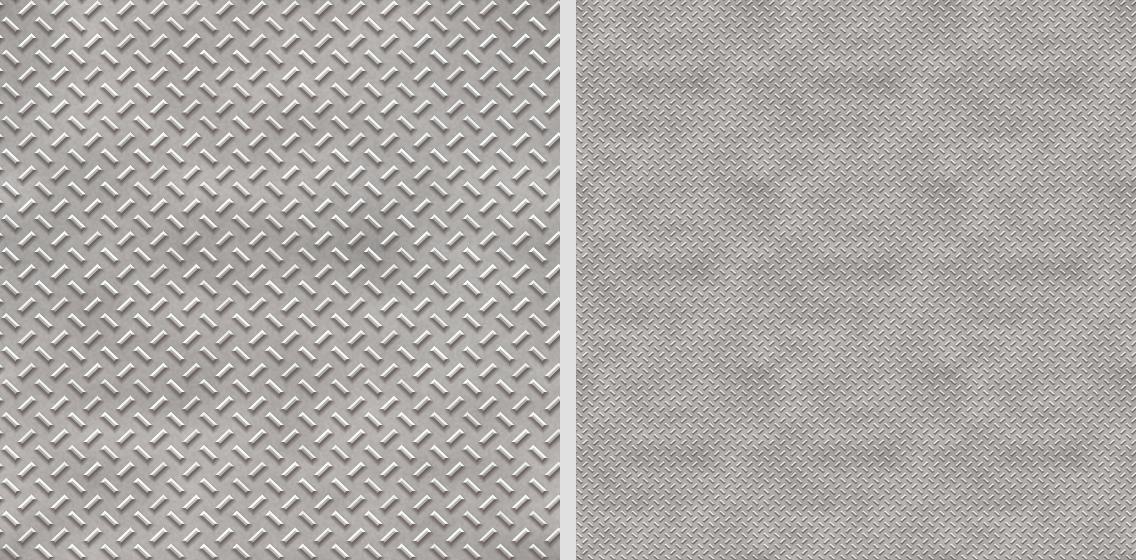
Left, the tile; right, the same tile 3 across and 3 down.
Give the GLSL for this texture, as a Shadertoy shader.

```glsl
// Worn steel tread plate: raised diagonal bars in alternating directions, lit from above.
#define REPEATS 17.0
#define BAR_HALF vec2(0.295, 0.105)
#define BAR_ANGLE 0.76
#define BEVEL 0.07
#define SHADOW_SHIFT vec2(0.012, -0.045)
#define SHADOW_DEPTH 0.52
#define CLOUD_DEPTH 0.16
#define GRAIN_DEPTH 0.045
#define STEEL vec3(0.675, 0.66, 0.65)
#define SHINE vec3(0.96, 0.98, 0.98)
#define SHADE vec3(0.39, 0.36, 0.345)

float hash(vec2 p) {
    vec3 q = fract(vec3(p.xyx) * 0.1031);
    q += dot(q, q.yzx + 33.33);
    return fract((q.x + q.y) * q.z);
}

// Value noise that wraps after a whole number of cells.
float wrapNoise(vec2 uv, vec2 cells) {
    vec2 p = uv * cells, i = floor(p), f = fract(p);
    f = f * f * (3.0 - 2.0 * f);
    vec2 a = mod(i, cells), b = mod(i + 1.0, cells);
    float low = mix(hash(a), hash(vec2(b.x, a.y)), f.x);
    float high = mix(hash(vec2(a.x, b.y)), hash(b), f.x);
    return mix(low, high, f.y);
}

// Layered wrapping noise, centred on zero.
float clouds(vec2 uv, vec2 cells) {
    float sum = 0.0, weight = 0.5;
    for (int i = 0; i < 5; i++) {
        sum += weight * (wrapNoise(uv, cells) - 0.5);
        cells *= 2.0;
        weight *= 0.55;
    }
    return sum;
}

float boxDistance(vec2 p, vec2 halfSize) {
    vec2 d = abs(p) - halfSize;
    return length(max(d, 0.0)) + min(max(d.x, d.y), 0.0);
}

// Draws one raised bar and its soft shadow over the plate colour.
vec3 addBar(vec3 plate, vec2 p, float slope, float wear, float aa) {
    vec2 along = vec2(cos(BAR_ANGLE), slope * sin(BAR_ANGLE));
    vec2 across = vec2(-along.y, along.x);
    vec2 q = vec2(dot(p, along), dot(p, across));
    vec2 s = p - SHADOW_SHIFT;
    float shadowDist = boxDistance(vec2(dot(s, along), dot(s, across)), BAR_HALF);
    float shadow = 1.0 - smoothstep(-0.03, 0.085, shadowDist);
    vec3 color = mix(plate, SHADE, SHADOW_DEPTH * shadow);

    // Light on the bevelled sides and ends
    vec2 light = normalize(vec2(-0.2, 1.0));
    vec2 inset = abs(q) - BAR_HALF;
    float sideLight = dot(across * sign(q.y), light);
    float endLight = dot(along * sign(q.x), light);
    float lit = mix(sideLight, endLight, smoothstep(-aa, aa, inset.x - inset.y));
    float dist = boxDistance(q, BAR_HALF);
    float bevel = smoothstep(-BEVEL - 0.5 * aa, -BEVEL + 0.5 * aa, dist);

    vec3 face = plate * (1.04 + 0.14 * wear);
    vec3 slopeColor = lit > 0.0
        ? mix(face, SHINE, smoothstep(0.0, 0.65, lit) * (0.95 + 0.2 * wear))
        : mix(face, SHADE, smoothstep(0.0, 0.75, -lit) * 0.88);
    vec3 bar = mix(face, slopeColor, bevel);
    return mix(color, bar, 1.0 - smoothstep(-0.5 * aa, 0.5 * aa, dist));
}

void mainImage(out vec4 fragColor, in vec2 fragCoord) {
    vec2 uv = fragCoord / iResolution.xy;
    float aa = REPEATS / min(iResolution.x, iResolution.y);

    // Cloudy, slightly streaked steel with fine grain
    float tone = CLOUD_DEPTH * clouds(uv, vec2(6.0, 9.0));
    tone += GRAIN_DEPTH * (wrapNoise(uv, vec2(230.0)) - 0.5);
    vec3 color = STEEL + tone;

    // Two bars per repeat, half a repeat apart and mirrored
    for (int i = 0; i < 2; i++) {
        float k = float(i);
        vec2 p = uv * REPEATS - vec2(0.33, 0.225) - 0.49 * k + 0.5;
        vec2 id = mod(floor(p), REPEATS);
        float wear = hash(id + 41.0 * k) - 0.5;
        color = addBar(color, fract(p) - 0.5, 2.0 * k - 1.0, wear, aa);
    }
    fragColor = vec4(clamp(color, 0.0, 1.0), 1.0);
}
```
